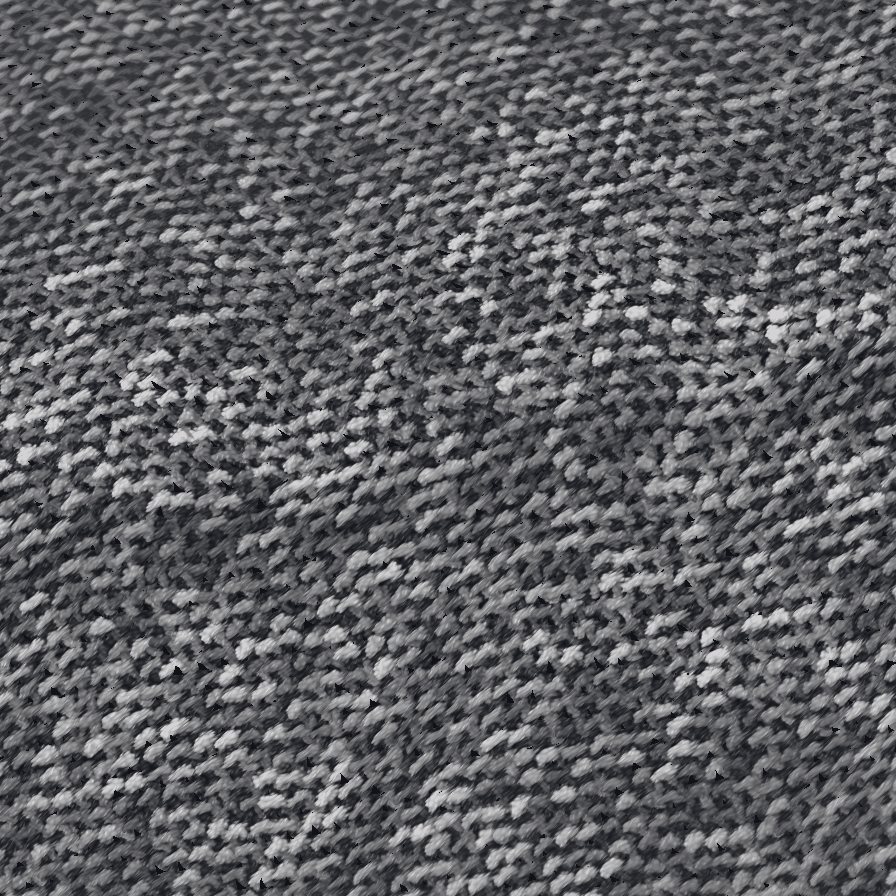
Reproduce this texture procedurally as a WebGL 1 fragment shader.

```glsl
precision highp float;
// Heathered grey twill cloth folded over a slanting ridge, receding above it.
// Two layers of ragged capsule yarns lie in a skewed grid: steep dark warps
// below, short pale wefts above, then fibres, fold light and soft focus.
uniform vec2 u_resolution;

const vec3 INK = vec3(0.065, 0.07, 0.09);
const vec3 PALE = vec3(0.83, 0.825, 0.83);
const float COLUMNS = 37.0;
const float ROWS = 40.0;
const float TWILL_SHIFT = 0.36;

float hash(vec2 p) {
  return fract(sin(dot(p, vec2(127.1, 311.7))) * 43758.5);
}

// Layered sines for broad, uneven variation, about -1 to 1
float waves(vec2 p) {
  float sum = sin(p.x + 1.7 * sin(p.y * 0.8));
  sum += 0.6 * sin(p.x * 2.3 - p.y * 1.9 + 2.0);
  sum += 0.4 * sin(p.x * 4.1 + p.y * 5.3 + sum);
  return sum * 0.5;
}

// Distance to the nearest scattered point
float cellular(vec2 p) {
  float nearest = 2.0;
  for (int j = -1; j <= 1; j++) {
    for (int i = -1; i <= 1; i++) {
      vec2 cell = floor(p) + vec2(float(i), float(j));
      vec2 point = cell + vec2(hash(cell), hash(cell + 17.3));
      nearest = min(nearest, length(p - point));
    }
  }
  return nearest;
}

vec2 rotate(vec2 p, float angle) {
  float c = cos(angle);
  float s = sin(angle);
  return vec2(c * p.x + s * p.y, c * p.y - s * p.x);
}

// Height above the fold line
float foldHeight(vec2 p) {
  return p.y - 0.40 - 0.23 * p.x - 0.008 * sin(p.x * 13.0);
}

// Grid coordinates on the cloth; rows crowd and lean as they recede
vec2 clothCoords(vec2 p, float h) {
  float away = max(h, 0.0);
  float u = (p.x - 0.5) * (COLUMNS + 10.0 * away) + 18.0 * away;
  float v = ROWS * h + 27.0 * away * away;
  vec2 sway = 0.16 * vec2(sin(v * 0.7 + u * 0.2), sin(u * 0.6 - v * 0.3));
  vec2 kink = 0.05 * vec2(sin(v * 5.3 + u * 2.1), sin(u * 6.1 - v * 3.7));
  return vec2(u, v) + sway + kink;
}

// One yarn layer over a tone; size is half length and radius
float yarnLayer(float tone, vec2 cloth, vec2 size, float angle,
                vec2 toneRange, float soft, float fray, float seed) {
  for (int j = -1; j <= 1; j++) {
    float row = floor(cloth.y) + float(j);
    float u = cloth.x + TWILL_SHIFT * row;
    for (int i = -1; i <= 1; i++) {
      vec2 cell = vec2(floor(u) + float(i), row);
      float pick = hash(cell + seed);
      float vary = hash(cell + seed + 41.7);
      vec2 jitter = 0.3 * (vec2(vary, hash(cell + seed + 9.1)) - 0.5);
      vec2 q = vec2(u, cloth.y) - cell - 0.5 - jitter;
      q = rotate(q, angle + 0.7 * (vary - 0.5));
      q.y += 0.35 * q.x * q.x - 0.03;

      // Radius tapers along the yarn and frays at the rim
      float radius = size.y * mix(0.75, 1.2, pick) * (1.0 + 0.5 * q.x);
      float d = length(vec2(max(abs(q.x) - size.x, 0.0), q.y)) / radius;
      d += fray;
      float cover = 1.0 - smoothstep(1.0 - soft, 1.0 + soft, d);

      // Heather: yarn tone drifts in patches and from stitch to stitch
      float patchy = waves(cell * vec2(0.31, 0.43) + seed);
      float dye = clamp(0.5 + 0.8 * (pick - 0.5) + 0.17 * patchy, 0.0, 1.0);
      float lit = 1.0 - 0.4 * min(d * d, 1.0) + 0.22 * q.y / radius;
      float twist = sin(q.y * 30.0 - q.x * 13.0 + 6.3 * vary);
      float yarn = mix(toneRange.x, toneRange.y, dye) * lit + 0.03 * twist;
      tone = mix(tone, yarn, cover);
    }
  }
  return tone;
}

void main() {
  vec2 p = gl_FragCoord.xy / u_resolution;
  float h = foldHeight(p);
  vec2 cloth = clothCoords(p, h);
  float blur = smoothstep(0.15, 0.55, h) + 0.3 * smoothstep(0.3, 0.6, -h);
  float soft = mix(0.24, 0.55, blur);
  float sharp = 1.0 - 0.75 * blur;
  float fuzz = cellular(rotate(cloth, 0.5) * vec2(3.0, 6.5)) - 0.48;
  float fray = 0.6 * sharp * fuzz;

  // Warp strands, then weft floats, over a dark gap
  float tone = yarnLayer(0.06, cloth + vec2(0.45, 0.1), vec2(0.38, 0.22), 1.95,
                         vec2(0.08, 0.62), soft, fray, 5.0);
  tone = yarnLayer(tone, cloth, vec2(0.22, 0.27), 0.45,
                   vec2(0.28, 0.98), soft, fray, 23.0);

  // Fuzzy fibres and small glints
  tone -= sharp * 0.22 * fuzz;
  float glint = cellular(rotate(cloth, 0.9) * vec2(1.6, 4.5) + 7.0);
  tone += sharp * 0.2 * (1.0 - smoothstep(0.05, 0.25, glint));

  // Soft focus, then light rolling over the fold
  tone = mix(tone, 0.44, 0.1 + 0.22 * blur);
  float crest = exp(-pow((h - 0.06) / 0.09, 2.0));
  float crease = exp(-pow((h + 0.055) / 0.05, 2.0));
  float light = 1.04 + 0.1 * crest - 0.17 * crease + 0.04 * waves(p * 7.0);
  light -= 0.13 * smoothstep(0.3, 1.2, p.x - p.y);
  gl_FragColor = vec4(mix(INK, PALE, clamp(tone * light, 0.0, 1.0)), 1.0);
}
```
